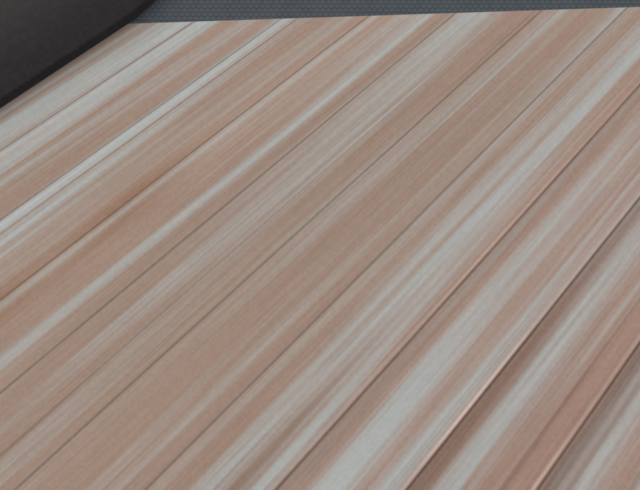
Give the GLSL for this texture, as a Shadertoy shader.

```glsl
// Pale streaked wooden boards seen at a slant, with a woven mat and a dark slab at the top.
// Every board line runs to one vanishing point, so the ray through that point gives the
// coordinate across the grain; layered value noise stretched along the rays makes the streaks.

const vec2 VANISHING_POINT = vec2(2.96, 2.667);
const float BOARDS_PER_UNIT = 10.0;

const vec3 WOOD_TAN = vec3(0.625, 0.535, 0.480);
const vec3 WOOD_PINK = vec3(0.605, 0.485, 0.435);
const vec3 STREAK_PALE = vec3(0.675, 0.695, 0.690);
const vec3 STAIN_BROWN = vec3(0.540, 0.395, 0.310);
const vec3 GLINT_PINK = vec3(0.800, 0.710, 0.670);
const vec3 MAT_GREY = vec3(0.310, 0.330, 0.350);
const vec3 SLAB_DARK = vec3(0.190, 0.182, 0.182);

float hash(vec2 cell) {
    vec3 q = fract(cell.xyx * 0.1031);
    q += dot(q, q.yzx + 33.33);
    return fract((q.x + q.y) * q.z);
}

float noise(vec2 p) {
    vec2 cell = floor(p);
    vec2 f = fract(p);
    f = f * f * (3.0 - 2.0 * f);
    float low = mix(hash(cell), hash(cell + vec2(1, 0)), f.x);
    float high = mix(hash(cell + vec2(0, 1)), hash(cell + vec2(1, 1)), f.x);
    return mix(low, high, f.y);
}

float bump(float x, float width) {
    return exp(-x * x / (width * width));
}

float cover(float signedDistance, float softness) {
    return smoothstep(-softness, softness, signedDistance);
}

// Sum of ever finer streaks; they vary slowly along the board.
float streaks(float across, float along) {
    float sum = 0.0;
    float weight = 0.48;
    float frequency = 48.0;
    for (int i = 0; i < 4; i++) {
        sum += weight * noise(vec2(across * frequency + 17.0 * float(i), along * (0.8 + float(i))));
        weight *= 0.56;
        frequency *= 2.1;
    }
    return sum;
}

// Dark gap, pale rim and glint where two boards meet.
vec3 addJoint(vec3 color, float across, float along) {
    float board = across * BOARDS_PER_UNIT;
    float joint = floor(board + 0.5);
    float offset = board - joint;
    float nearness = smoothstep(1.0, 0.8, across);
    float paleBand = bump(offset + 0.09, 0.06) * hash(vec2(joint, 5.0)) * (1.0 - nearness);
    color = mix(color, STREAK_PALE + 0.03, 0.75 * paleBand);
    color *= 1.0 - 0.12 * nearness * bump(offset + 0.09, 0.10);
    color *= 1.0 - mix(0.17, 0.30, nearness) * bump(offset + 0.012, 0.017);
    float glintHeight = 0.17 + 0.30 * (joint - 8.0);
    float glint = nearness * (0.40 + 0.60 * bump(along - glintHeight, 0.17));
    return mix(color, GLINT_PINK, glint * bump(offset - 0.025, 0.021));
}

vec3 woodColor(vec2 p) {
    vec2 ray = VANISHING_POINT - p;
    float across = ray.x / ray.y;
    float along = p.y;

    float pinkness = smoothstep(1.10, 0.70, across);
    vec3 base = mix(WOOD_TAN, WOOD_PINK, 0.8 * pinkness);
    base *= 0.96 + 0.08 * noise(vec2(across * 14.0, along * 1.5));
    float pale = smoothstep(0.33, 0.78, streaks(across, along));
    vec3 color = mix(base, STREAK_PALE, 0.92 * pale);

    float stainLength = bump(p.x - 0.25, 0.13) + 0.8 * bump(p.x, 0.09);
    float stain = bump(across - 1.293, 0.022) * stainLength;
    color = mix(color, STAIN_BROWN, 0.72 * stain);

    color = addJoint(color, across, along);
    float thread = noise(vec2(across * 150.0, along * 0.7));
    color *= 1.0 - 0.10 * smoothstep(0.82, 0.97, thread);
    color += 0.030 * (noise(vec2(across * 420.0, along * 14.0)) - 0.5);
    return color + 0.022 * (noise(p * 170.0) - 0.5);
}

vec3 matColor(vec2 p) {
    vec2 weave = p * vec2(85.0, 120.0);
    weave.x += 0.5 * mod(floor(weave.y), 2.0);
    vec2 thread = abs(fract(weave) - 0.5);
    return MAT_GREY * (1.08 - 0.22 * (thread.x + thread.y)) + 0.02 * (noise(p * 90.0) - 0.5);
}

vec3 slabColor(vec2 p, float depth) {
    float lip = 1.0 - smoothstep(0.012, 0.020, depth);
    vec3 color = SLAB_DARK * (0.96 + 0.35 * smoothstep(0.02, 0.20, depth));
    color *= 1.0 - 0.28 * lip;
    return color + 0.018 * (noise(p * 140.0) - 0.5);
}

void mainImage(out vec4 fragColor, in vec2 fragCoord) {
    vec2 p = fragCoord / iResolution.y;
    float softness = max(1.0 / iResolution.y, 0.0018);

    float matDistance = p.y - 0.943 - 0.033 * p.x;
    float slabFront = (p.y - 0.779 - 0.66 * p.x) / 1.2;
    float slabSide = (p.y - 0.957 - 0.9 * (p.x - 0.272)) / 1.345;
    float slabDistance = min(slabFront, slabSide);

    vec3 color = woodColor(p);
    color = mix(color, matColor(p), cover(matDistance, softness));
    color *= 1.0 - 0.38 * exp(min(slabDistance, 0.0) * 55.0);
    color = mix(color, slabColor(p, slabDistance), cover(slabDistance, softness));
    fragColor = vec4(clamp(color, 0.0, 1.0), 1.0);
}
```
